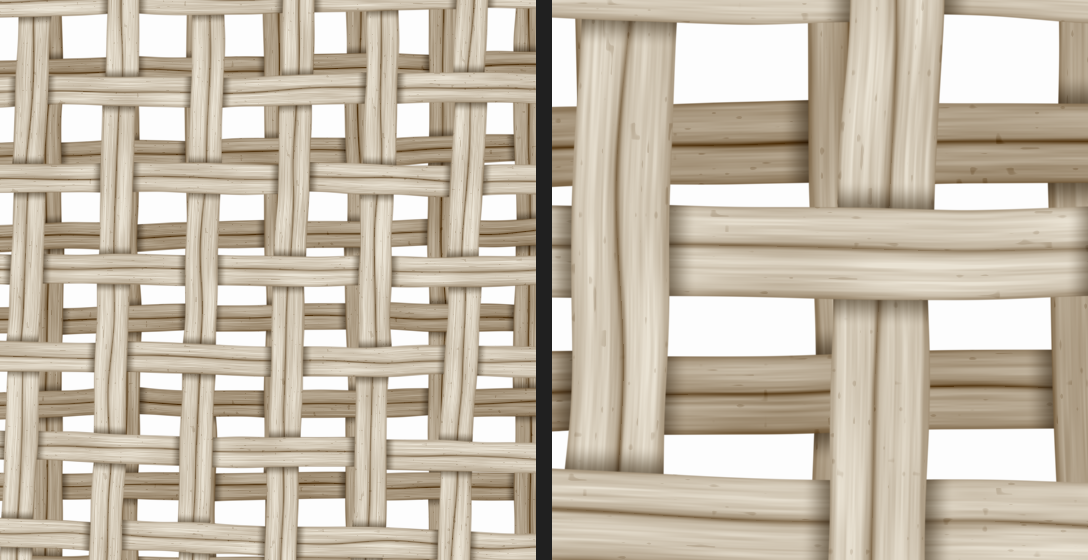
Left: the whole. Right: its middle third, enlarged.
Write a WebGL 2 fragment shader that draws this texture.

```glsl
#version 300 es
precision highp float;
// Two layers of open basket weave over white: a pale front lattice and a darker
// one behind it. Every strand is a pair of rounded reeds; the over and under
// order follows the parity of column plus row, and noise adds grain and bends.

uniform vec2 u_resolution;
out vec4 fragColor;

// All lengths are in canvas heights; y counts downwards from the top edge.
const vec3 BACKDROP = vec3(0.992);
const vec3 REED_DARK = vec3(0.50, 0.41, 0.29);
const vec3 REED_PALE = vec3(0.84, 0.80, 0.73);
const float FRONT_TONE = 0.90;
const float BACK_TONE = 0.42;

const vec2 FRONT_FIRST = vec2(0.0625, -0.0026);  // first column, first row
const vec2 FRONT_PITCH = vec2(0.1563, 0.1615);
const vec2 FRONT_HALF = vec2(0.0286, 0.0265);    // half widths of column, row
const float FRONT_LAST_COLUMN = 5.0;
const float FRONT_LEAN = 0.031;
const float FRONT_FAN = 0.046;

const vec2 BACK_FIRST = vec2(0.086, 0.1224);
const vec2 BACK_PITCH = vec2(0.1322, 0.1492);
const vec2 BACK_HALF = vec2(0.026, 0.0238);
const float BACK_SPREAD = 0.00182;               // columns widen to the right
const float BACK_FAN = 0.024;

const float TUCK_TILT = 0.008;      // slant of each visible length
const float STRAND_JITTER = 0.004;
const float SHADOW_REACH = 0.017;
const float SHADOW_DEPTH = 0.55;

float hash(vec2 p) {
    vec3 q = fract(p.xyx * 0.1031);
    q += dot(q, q.yzx + 33.33);
    return fract((q.x + q.y) * q.z);
}

float noise(vec2 p) {
    vec2 i = floor(p), f = fract(p);
    f = f * f * (3.0 - 2.0 * f);
    vec2 e = vec2(0.0, 1.0);
    return mix(mix(hash(i), hash(i + e.yx), f.x),
               mix(hash(i + e.xy), hash(i + e.yy), f.x), f.y);
}

// Sideways shift: a jitter per strand, a slant per length, and a slow bend.
// The slant jumps only where the strand is hidden below a crossing.
float bend(float phase, float along, float seed) {
    float lengthId = floor(phase * 0.5);
    float slant = fract(phase * 0.5) * 2.0 - 1.0;
    return STRAND_JITTER * (hash(vec2(seed, 3.0)) - 0.5)
         + TUCK_TILT * (hash(vec2(lengthId + 20.0, seed)) - 0.5) * slant
         + 0.005 * (noise(vec2(along * 9.0, seed)) - 0.5);
}

// Two rounded reeds side by side; returns colour and coverage.
vec4 reedPair(float across, float along, float halfWidth, float seed, float tone) {
    float width = halfWidth * (0.97 + 0.09 * noise(vec2(along * 14.0, seed + 7.0)));
    float v = across / width;
    float groove = 0.3 * (noise(vec2(along * 7.0, seed + 13.0)) - 0.5);
    float w = v < groove ? (2.0 * v - groove + 1.0) / (1.0 + groove)
                         : (2.0 * v - groove - 1.0) / (1.0 - groove);
    w = clamp(w, -1.0, 1.0);

    // Rounded form, long fibres, blotches and small dark specks.
    float reedId = seed * 2.0 + step(groove, v);
    float fibre = noise(vec2(across * 420.0 + 40.0, along * 9.0 + seed * 5.0));
    float fine = noise(vec2(across * 900.0 + 90.0, along * 35.0 + seed * 3.0));
    float blotch = noise(vec2(along * 13.0, reedId * 3.7));
    float speck = smoothstep(0.88, 0.97,
        noise(vec2(across * 330.0 + 60.0, along * 130.0 + seed * 11.0)));
    tone += 0.14 - 0.60 * w * w * w * w - 0.07 * w
          + 0.30 * (fibre - 0.5) + 0.16 * (fine - 0.5)
          + 0.22 * (blotch - 0.5) - 0.22 * speck;
    tone -= 0.30 * smoothstep(0.10, 0.0, abs(v - groove));

    float px = 1.0 / u_resolution.y;
    float cover = smoothstep(px, -px, abs(across) - width);
    return vec4(mix(REED_DARK, REED_PALE, clamp(tone, -0.6, 1.22)), cover);
}

// One lattice: cell counts strands, id is the nearest, offset is measured from it.
vec3 weave(vec3 below, vec2 p, vec2 cell, vec2 id, vec2 offset,
           vec2 halfWidth, float tone, float layer) {
    vec2 seed = id + vec2(40.0, 70.0) + layer * 100.0;
    offset.x += bend(cell.y + id.x, p.y, seed.x);
    offset.y += bend(cell.x + id.y - 1.0, p.x, seed.y);
    vec4 column = reedPair(offset.x, p.y, halfWidth.x, seed.x, tone);
    vec4 row = reedPair(offset.y, p.x, halfWidth.y, seed.y, tone - 0.04);

    bool columnOver = mod(id.x + id.y, 2.0) > 0.5;
    vec4 upper = columnOver ? column : row;
    vec4 lower = columnOver ? row : column;
    float gap = columnOver ? abs(offset.x) - halfWidth.x : abs(offset.y) - halfWidth.y;
    float light = smoothstep(-0.004, SHADOW_REACH, gap);
    lower.rgb *= mix(vec3(SHADOW_DEPTH, SHADOW_DEPTH * 0.93, SHADOW_DEPTH * 0.82),
                     vec3(1.0), light);
    return mix(mix(below, lower.rgb, lower.a), upper.rgb, upper.a);
}

void main() {
    vec2 p = gl_FragCoord.xy / u_resolution.y;
    p.y = 1.0 - p.y;

    // Rear lattice: invert the quadratic column spacing to find the cell.
    vec2 q = p - vec2(0.0, BACK_FAN * (p.x - 0.48) * (p.y - 0.8)) - BACK_FIRST;
    float root = sqrt(max(BACK_PITCH.x * BACK_PITCH.x + 4.0 * BACK_SPREAD * q.x, 0.0));
    vec2 cell = vec2((root - BACK_PITCH.x) / (2.0 * BACK_SPREAD), q.y / BACK_PITCH.y);
    vec2 id = floor(cell + 0.5);
    vec2 offset = q - id * BACK_PITCH - vec2(BACK_SPREAD * id.x * id.x, 0.0);
    vec3 color = weave(BACKDROP, p, cell, id, offset, BACK_HALF, BACK_TONE, 1.0);

    // Front lattice: leaning columns and rows that fan out to the right.
    q = p + vec2(FRONT_LEAN * p.y, -FRONT_FAN * (p.x - 0.48) * (p.y - 0.33)) - FRONT_FIRST;
    cell = q / FRONT_PITCH;
    id = floor(cell + 0.5);
    id.x = clamp(id.x, 0.0, FRONT_LAST_COLUMN);
    color = weave(color, p, cell, id, q - id * FRONT_PITCH, FRONT_HALF, FRONT_TONE, 0.0);
    fragColor = vec4(color, 1.0);
}
```
